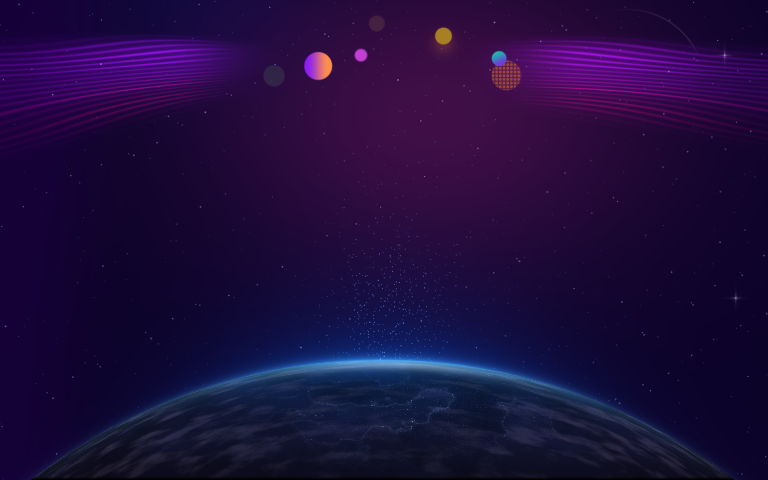
Give the GLSL for this background, as a Shadertoy shader.

```glsl
// Planet horizon at night under a violet sky with light streaks, floating orbs and star dust.
#define PLANET_CENTER vec2(0.797, -0.953)
#define PLANET_RADIUS 1.203
#define SKY_COLOR vec3(0.046, 0.010, 0.160)
#define VIOLET_GLOW vec3(0.205, 0.045, 0.115)
#define BLUE_GLOW vec3(-0.020, 0.170, 0.360)
#define RIM_COLOR vec3(0.260, 0.600, 0.680)
#define STREAK_VIOLET vec3(0.340, 0.020, 0.470)
#define STREAK_RED vec3(0.450, 0.000, 0.130)
#define STREAK_COUNT 19.0
#define DUST_CELLS 125.0

float hash(vec2 p) { return fract(sin(dot(p, vec2(127.1, 311.7))) * 43758.5453); }

float noise(vec2 p) {
    vec2 i = floor(p), f = fract(p);
    f = f * f * (3.0 - 2.0 * f);
    return mix(mix(hash(i), hash(i + vec2(1, 0)), f.x),
               mix(hash(i + vec2(0, 1)), hash(i + vec2(1, 1)), f.x), f.y);
}

float fbm(vec2 p) {
    float sum = 0.0, amp = 0.5;
    for (int i = 0; i < 5; i++) {
        sum += amp * noise(p);
        p = mat2(1.6, 1.2, -1.2, 1.6) * p;
        amp *= 0.5;
    }
    return sum;
}

float gauss(vec2 d) { return exp(-dot(d, d)); }

float disc(vec2 p, vec2 c, float r, float soft) {
    return 1.0 - smoothstep(-soft, soft, length(p - c) - r);
}

// One jittered point per cell, kept with the given probability
float points(vec2 p, float cells, float density) {
    vec2 id = floor(p * cells);
    vec2 jitter = 0.2 + 0.6 * vec2(hash(id + 3.1), hash(id + 7.7));
    float d = length(fract(p * cells) - jitter);
    float size = 0.2 + 0.14 * hash(id + 5.3);
    return step(hash(id), density) * (1.0 - smoothstep(0.0, size, d)) * (0.3 + 0.7 * hash(id + 9.2));
}

// Fan of lines: u runs from its inner end to the outer side, edges = (top, bottom)
vec3 streaks(float y, float u, vec2 edges) {
    float t = (edges.x - y + 0.008 * sin(u * 4.0)) / max(edges.x - edges.y, 0.02);
    float s = t * STREAK_COUNT + 0.7 * sin(u * 4.0 + t * 8.0);
    float wave = 0.5 + 0.5 * cos(6.2832 * s);
    float line = wave * wave * (0.35 + 0.65 * hash(vec2(floor(s + 0.5), 2.0)));
    float across = smoothstep(-0.05, 0.22, t) * (1.0 - smoothstep(0.55, 1.08, t));
    float along = smoothstep(-0.08, 0.35, u) * (1.0 - 0.6 * smoothstep(0.4, 1.0, u));
    float red = smoothstep(0.35, 0.75, t);
    vec3 haze = STREAK_VIOLET * 0.48 * (1.0 - 0.55 * red);
    vec3 lines = mix(STREAK_VIOLET, STREAK_RED, red) * line * smoothstep(0.02, 0.4, u);
    return across * along * (haze + lines);
}

// Four-pointed glint
float glint(vec2 d) {
    d = abs(d);
    return exp(-d.x * 130.0 - d.y * 700.0) + exp(-d.y * 130.0 - d.x * 700.0);
}

vec3 sky(vec2 p, float h, float px) {
    vec3 col = SKY_COLOR;
    col += vec3(0.034, -0.008, 0.050) * (1.0 - smoothstep(0.0, 0.24, p.x - 0.08 * p.y));
    col += VIOLET_GLOW * gauss((p - vec2(0.91, 0.76)) / vec2(0.46, 0.32));
    col += vec3(0.0, 0.018, 0.065) * gauss((p - vec2(0.42, 1.0)) / vec2(0.25, 0.2));
    // Atmosphere: wide dome of light plus a thin halo along the limb
    float center = gauss(vec2((p.x - 0.81) / 0.40, 0.0));
    col += BLUE_GLOW * center * (0.62 * exp(-h * 8.5) + 0.35 * exp(-h * 32.0));
    col += RIM_COLOR * (0.10 + 0.45 * center) * exp(-h * 130.0);
    // Streaks on both sides
    float uL = 1.0 - p.x / 0.55, uR = (p.x - 1.0) / 0.6;
    col += streaks(p.y, uL, mix(vec2(0.915, 0.80), vec2(0.930, 0.665), uL));
    col += streaks(p.y, uR, mix(vec2(0.922, 0.77), vec2(0.910, 0.690), uR));
    // Star dust column in two skewed layers, sparse stars, glints and a faint arc
    float dust = gauss((p - vec2(0.81, 0.36)) / vec2(0.11, 0.14));
    vec2 skewed = mat2(0.8, 0.6, -0.6, 0.8) * p;
    float specks = points(skewed, DUST_CELLS, 0.4 * dust) + points(p + 0.3 * skewed, DUST_CELLS * 0.8, 0.3 * dust);
    col += vec3(0.22, 0.36, 0.50) * specks * (0.4 + 0.6 * dust);
    col += vec3(0.35, 0.35, 0.45) * points(skewed + 4.0, 90.0, 0.004);
    col += 0.4 * (glint(p - vec2(1.510, 0.885)) + glint(p - vec2(1.533, 0.379)));
    float arc = abs(length(p - vec2(1.308, 0.820)) - 0.16);
    col += 0.09 * (1.0 - smoothstep(0.0, 1.5 * px, arc)) * smoothstep(1.26, 1.42, p.x) * smoothstep(0.88, 0.92, p.y);
    return col;
}

vec3 planet(vec2 p, float depth) {
    vec2 q = p - PLANET_CENTER;
    vec2 uv = vec2(atan(q.x, q.y) * 9.0, sqrt(depth) * 9.0);
    float center = gauss(vec2((p.x - 0.81) / 0.40, 0.0));
    float land = fbm(uv * 1.3 + 2.0), clouds = fbm(uv * vec2(2.0, 5.0) + 11.0);
    vec3 col = mix(vec3(0.070, 0.055, 0.135), vec3(0.025, 0.150, 0.350), center * exp(-depth * 9.0));
    col *= 0.65 + 0.7 * land;
    col += vec3(0.14, 0.12, 0.14) * smoothstep(0.42, 0.8, clouds) * (1.0 - 0.6 * center);
    // City lights cluster along the coasts
    float coast = exp(-abs(land - 0.5) * 55.0), region = gauss((p - vec2(0.87, 0.14)) / vec2(0.26, 0.08));
    float sparkle = points(p * vec2(1.0, 1.4), 130.0, 0.5);
    col += vec3(0.42, 0.50, 0.62) * region * (0.20 * coast + sparkle * (0.25 + 0.8 * coast));
    // Lit limb, brightest in the middle
    float crest = gauss(vec2((p.x - 0.83) / 0.20, 0.0));
    float band = (depth - 0.010) / 0.010;
    col += RIM_COLOR * (0.10 + 0.60 * center) * exp(-depth * 70.0);
    col += vec3(0.28, 0.22, 0.18) * crest * exp(-band * band);
    return col * (0.72 + 0.28 * smoothstep(0.0, 0.09, p.y)) * smoothstep(0.0, 0.008, p.y);
}

vec3 orbs(vec3 col, vec2 p, float px) {
    col = mix(col, vec3(0.22, 0.23, 0.30), 0.55 * disc(p, vec2(0.571, 0.842), 0.022, px));
    col = mix(col, vec3(0.34, 0.20, 0.27), 0.55 * disc(p, vec2(0.785, 0.951), 0.0165, px));
    vec3 sunset = mix(vec3(0.55, 0.12, 0.95), vec3(1.0, 0.56, 0.30), smoothstep(0.638, 0.685, p.x));
    col = mix(col, sunset, disc(p, vec2(0.663, 0.8625), 0.029, px));
    col = mix(col, vec3(0.77, 0.25, 0.83), disc(p, vec2(0.752, 0.885), 0.013, 0.003));
    col += vec3(0.16, 0.10, 0.0) * gauss((p - vec2(0.924, 0.910)) / 0.022);
    col = mix(col, vec3(0.66, 0.50, 0.14), disc(p, vec2(0.924, 0.925), 0.0175, px));
    float tealMix = smoothstep(-0.012, 0.014, dot(p - vec2(1.040, 0.878), vec2(-0.4, 0.9)));
    vec3 teal = mix(vec3(0.42, 0.25, 0.85), vec3(0.10, 0.72, 0.66), tealMix);
    // Halftone disc lies behind the teal orb
    float halftone = 1.0 - smoothstep(0.2, 0.5, length(fract(p * 130.0) - 0.5));
    col = mix(col, vec3(0.72, 0.36, 0.22), (0.25 + 0.5 * halftone) * disc(p, vec2(1.055, 0.843), 0.031, px));
    return mix(col, teal, disc(p, vec2(1.040, 0.878), 0.0155, px));
}

void mainImage(out vec4 fragColor, in vec2 fragCoord) {
    float px = 1.0 / iResolution.y;
    vec2 p = fragCoord * vec2(1.6 / iResolution.x, px);
    float altitude = length(p - PLANET_CENTER) - PLANET_RADIUS;
    vec3 col = orbs(sky(p, max(altitude, 0.0), px), p, px);
    col = mix(planet(p, max(-altitude, 0.0)), col, smoothstep(-px, px, altitude));
    fragColor = vec4(clamp(col, 0.0, 1.0), 1.0);
}
```
